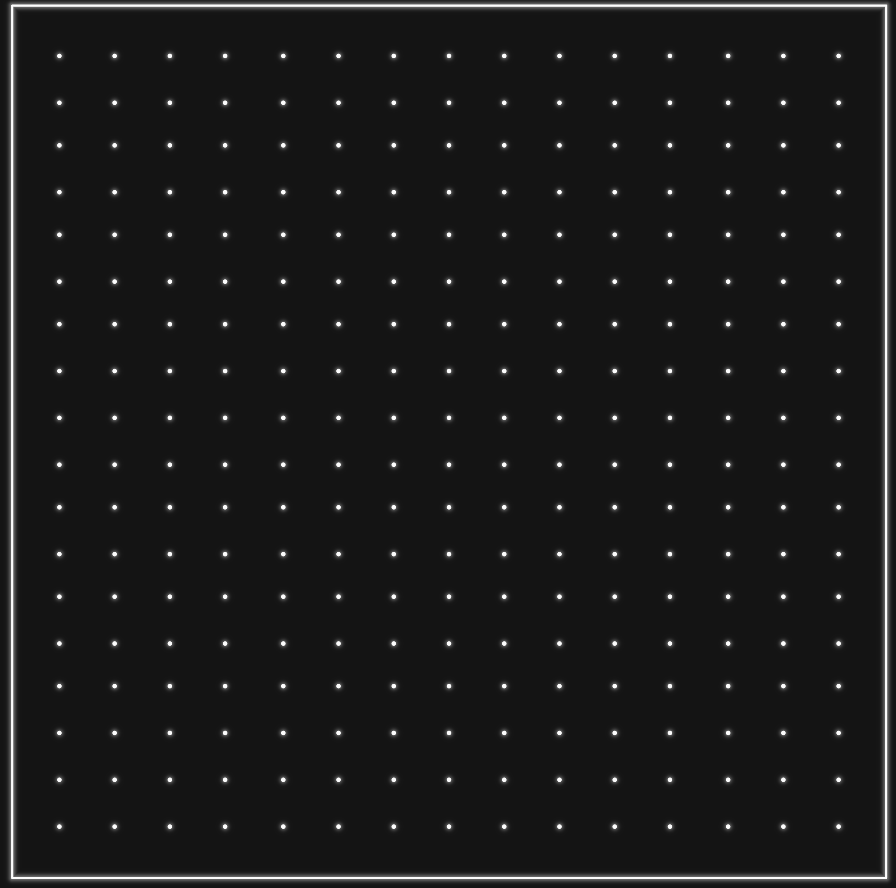
A WebGL 2 fragment shader for this pattern:

```glsl
#version 300 es
precision highp float;
// Glowing white dots, 15 columns by 18 rows, in a thin glowing frame on black.
// Dot positions snap to a coarse lattice, so the gaps vary in a cycle of eight.
// Each shape is a distance function shaded as a crisp core plus a soft halo.

uniform vec2 u_resolution;
out vec4 outColor;

const int COLUMNS = 15;
const int ROWS = 18;
const vec3 BACKGROUND = vec3(0.08);
const vec3 LIGHT = vec3(0.99);

// All lengths are fractions of the canvas height.
const vec2 FIRST_DOT = vec2(0.0669, 0.0630);
const float COLUMN_STEP = 0.0622;
const float COLUMN_SLIP = 0.00335;
const float LATTICE = 0.004795;
const float DOT_RADIUS = 0.0027;
const vec2 FRAME_CENTER = vec2(0.5059, 0.4975);
const vec2 FRAME_HALF = vec2(0.4921, 0.4912);
const float LINE_HALF_WIDTH = 0.0014;
const float HALO = 0.0042;

// Even steps with one small slip every eight columns.
float columnX(float i) {
  return FIRST_DOT.x + COLUMN_STEP * i + COLUMN_SLIP * floor((i + 4.0) / 8.0);
}

// Steps of 11 lattice units, with three short steps of 10 in every eight.
float rowY(float i) {
  float units = 11.0 * i - floor(mod(i, 8.0) / 2.0) - 3.0 * floor(i / 8.0);
  return FIRST_DOT.y + LATTICE * units;
}

// Distance to the center of the nearest dot.
float dotGrid(vec2 p) {
  vec2 nearest = vec2(1e3);
  for (int i = 0; i < COLUMNS; i++) {
    nearest.x = min(nearest.x, abs(p.x - columnX(float(i))));
  }
  for (int i = 0; i < ROWS; i++) {
    nearest.y = min(nearest.y, abs(p.y - rowY(float(i))));
  }
  return length(nearest);
}

// Distance to the outline of a rectangle.
float boxOutline(vec2 p, vec2 halfSize) {
  vec2 q = abs(p) - halfSize;
  return abs(length(max(q, 0.0)) + min(max(q.x, q.y), 0.0));
}

// Antialiased core surrounded by a gaussian halo.
float glow(float d, float radius, float halo, float strength, float pixel) {
  float core = 1.0 - smoothstep(-0.6 * pixel, 0.6 * pixel, d - radius);
  return max(core, strength * exp(-d * d / (halo * halo)));
}

void main() {
  float pixel = 1.0 / u_resolution.y;
  vec2 p = gl_FragCoord.xy * pixel;
  p.y = 1.0 - p.y; // measure rows from the top

  float dots = glow(dotGrid(p), DOT_RADIUS, HALO, 0.42, pixel);
  float frame = glow(boxOutline(p - FRAME_CENTER, FRAME_HALF),
                     LINE_HALF_WIDTH, HALO, 0.4, pixel);

  outColor = vec4(mix(BACKGROUND, LIGHT, max(dots, frame)), 1.0);
}
```
